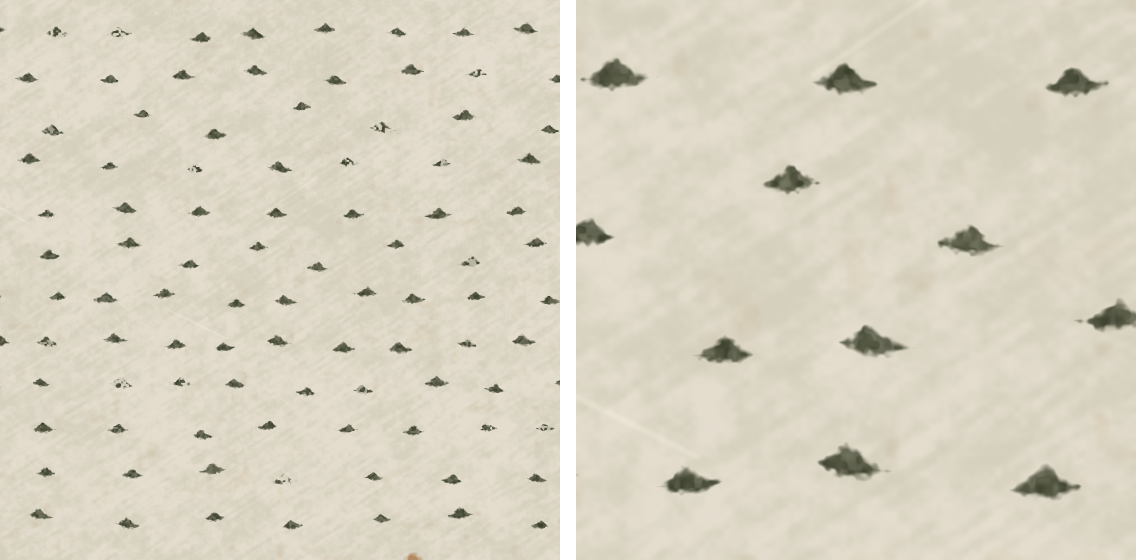
Left: the whole. Right: its middle third, enlarged.
This pattern is drawn by a WebGL 1 fragment shader. Its source:

```glsl
precision highp float;
// Rows of small hand-stamped dark green humps on mottled cream paper.

uniform vec2 u_resolution;

float hash(vec2 p) {
  return fract(sin(dot(p, vec2(127.1, 311.7))) * 43758.5453);
}

float noise(vec2 p) {
  vec2 i = floor(p), f = fract(p);
  f = f * f * (3.0 - 2.0 * f);
  return mix(mix(hash(i), hash(i + vec2(1.0, 0.0)), f.x),
             mix(hash(i + vec2(0.0, 1.0)), hash(i + 1.0), f.x), f.y);
}

float segmentDistance(vec2 p, vec2 a, vec2 b) {
  vec2 ab = b - a;
  return length(p - a - ab * clamp(dot(p - a, ab) / dot(ab, ab), 0.0, 1.0));
}

// Ink coverage of one hump: tapered tips, a flat base and an off-centre peak.
float hump(vec2 p, vec2 id) {
  p.y += p.x * (hash(id + 3.1) - 0.4) * 0.22;
  p /= mix(0.82, 1.15, hash(id + 5.7));
  float x = p.x / 0.0178;
  float taper = 1.0 - x * x;
  float peak = x - (hash(id + 8.3) - 0.5) * 0.5;
  float top = 0.0075 * exp(-5.0 * peak * peak) + 0.0035 * taper;
  float base = -0.0048 * taper;
  float d = max(p.y - top, base - p.y);
  d += (noise(p * 300.0 + id * 17.0) - 0.5) * 0.0035;
  float ink = 1.0 - smoothstep(-0.0022, 0.0022, d);

  // A few impressions are badly worn; the rest only lightly.
  float wear = mix(0.18, 0.95, smoothstep(0.82, 0.95, hash(id + 11.9)));
  float patches = smoothstep(0.3, 0.65, noise(p * 230.0 + id * 29.0));
  return ink * mix(1.0, patches, wear);
}

// Twelve rows whose spacing drifts from one row to the next.
float stampedRows(vec2 p) {
  float ink = 0.0;
  float nearRow = floor((p.y - 0.07) / 0.0792 + 0.5);
  for (int j = -1; j <= 1; j++) {
    float row = nearRow + float(j);
    if (row < 0.0 || row > 11.0) continue;
    float spacing = 0.127 + 0.021 * cos(row * 0.75);
    float upper = step(7.5, row);
    float start = 0.09 + upper * (mod(row, 2.0) - 0.7) * 0.06;
    float nearColumn = floor((p.x - start) / spacing + 0.5);
    // Some rows zigzag, the others only wander.
    float zigzag = 0.014 * (step(abs(row - 6.0), 0.1) + step(abs(row - 9.0), 0.1));
    for (int i = -1; i <= 1; i++) {
      vec2 id = vec2(nearColumn + float(i), row);
      vec2 center = vec2(start + id.x * spacing, 0.07 + row * 0.0792);
      center += (vec2(hash(id), hash(id + 41.3)) - 0.5) * vec2(0.036, 0.022);
      center.y += zigzag * (mod(id.x, 2.0) * 2.0 - 1.0);
      ink = max(ink, hump(p - center, id));
    }
  }
  return ink;
}

vec3 paper(vec2 p) {
  // Pulp clouds, fine grain and slanted fibres.
  float clouds = noise(p * 7.0) * 0.3 + noise(p * 22.0 + 9.0) * 0.35
               + noise(p * 58.0 + 4.0) * 0.35;
  float grain = noise(p * 125.0) * 0.6 + noise(p * 260.0 + 7.0) * 0.4;
  vec2 slant = vec2(p.x * 0.85 + p.y * 0.53, p.y * 0.85 - p.x * 0.53);
  float fibres = noise(slant * vec2(28.0, 170.0));
  float tone = clouds * 0.5 + grain * 0.3 + fibres * 0.2;
  vec3 color = mix(vec3(0.835, 0.812, 0.74), vec3(0.895, 0.868, 0.81),
                   smoothstep(0.25, 0.7, tone));

  // Sparse tan flecks.
  float fleck = smoothstep(0.8, 0.98, noise(p * 48.0 + 31.0));
  color -= vec3(0.015, 0.025, 0.04) * fleck;

  // Faint pale creases.
  float crease = segmentDistance(p, vec2(0.475, 0.622), vec2(0.565, 0.683));
  crease = min(crease, segmentDistance(p, vec2(0.3, 0.447), vec2(0.405, 0.395)));
  crease = min(crease, segmentDistance(p, vec2(0.0, 0.629), vec2(0.05, 0.602)));
  color += 0.028 * (1.0 - smoothstep(0.0005, 0.003, crease));

  // Rusty spot on the bottom edge.
  float spot = length((p - vec2(0.737, 0.001)) * vec2(0.6, 1.0));
  spot += (noise(p * 150.0) - 0.5) * 0.006;
  return mix(color, vec3(0.68, 0.49, 0.31), 0.85 * (1.0 - smoothstep(0.004, 0.012, spot)));
}

void main() {
  vec2 p = gl_FragCoord.xy / u_resolution;
  float ink = stampedRows(p);
  vec3 inkColor = mix(vec3(0.21, 0.23, 0.16), vec3(0.36, 0.37, 0.28), noise(p * 210.0));
  gl_FragColor = vec4(mix(paper(p), inkColor, ink * 0.97), 1.0);
}
```
